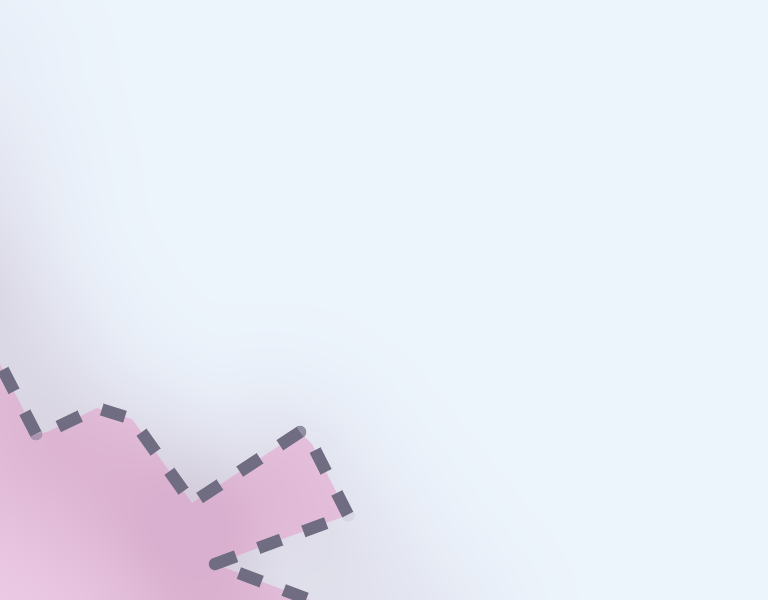
Reproduce this background procedurally as a WebGL 2 fragment shader.

```glsl
#version 300 es
precision highp float;
// A pink paper-like shape with a dashed outline in the lower left corner,
// over a pale blue ground with a soft lilac shadow. The shape is a polygon
// distance field, its dashes follow arc length, the shadow is blurred strokes.

uniform vec2 u_resolution;
out vec4 fragColor;

const int CORNERS = 12;
const vec2 outline[CORNERS] = vec2[CORNERS](
  vec2(-0.06, 0.51), vec2(0.06, 0.2767), vec2(0.0783, 0.28), vec2(0.1617, 0.32),
  vec2(0.22, 0.3017), vec2(0.32, 0.1617), vec2(0.5, 0.28), vec2(0.52, 0.26),
  vec2(0.58, 0.1417), vec2(0.3583, 0.06), vec2(0.6667, -0.0567), vec2(-0.2, -0.167));

// Shadow spine: position and strength
const int KNOTS = 7;
const vec3 spine[KNOTS] = vec3[KNOTS](
  vec3(-0.075, 0.87, 0.2), vec3(-0.075, 0.52, 0.72), vec3(0.083, 0.267, 0.7),
  vec3(0.317, 0.117, 1.0), vec3(0.367, -0.067, 0.8), vec3(0.667, -0.067, 0.35),
  vec3(0.45, 0.167, 0.65));

// Position along segment a-b nearest to p, from 0 to 1
float along(vec2 p, vec2 a, vec2 b) {
  vec2 ab = b - a;
  return clamp(dot(p - a, ab) / dot(ab, ab), 0.0, 1.0);
}

// Soft strokes joined by a smooth maximum
float shadow(vec2 p) {
  float total = 0.0;
  for (int i = 0; i < KNOTS - 1; i++) {
    vec3 nearest = mix(spine[i], spine[i + 1], along(p, spine[i].xy, spine[i + 1].xy));
    float d = distance(p, nearest.xy) / 0.167;
    total += pow(nearest.z * exp(-d * d), 6.0);
  }
  return min(pow(total + 1e-12, 1.0 / 6.0), 1.0);
}

// Signed distances: x to the filled polygon, y to its dashes
vec2 shape(vec2 p) {
  float edge = 1e3, dashes = 1e3, side = 1.0, arc = 0.0;
  for (int i = 0; i < CORNERS; i++) {
    vec2 a = outline[i], b = outline[(i + 1) % CORNERS];
    float t = along(p, a, b), len = distance(a, b);
    float d = distance(p, mix(a, b, t));
    edge = min(edge, d);

    // Dashes repeat along the running length of the outline
    float s = abs(mod(arc + t * len - 0.002 + 0.04, 0.08) - 0.04);
    dashes = min(dashes, max(d - 0.0103, s - 0.0203));
    arc += len;

    // Even-odd crossing test
    if ((a.y > p.y) != (b.y > p.y) &&
        p.x < a.x + (p.y - a.y) * (b.x - a.x) / (b.y - a.y)) side = -side;
  }
  return vec2(side * edge, dashes);
}

void main() {
  vec2 p = gl_FragCoord.xy / u_resolution.y;
  float pixel = 1.0 / u_resolution.y;
  float shade = shadow(p);
  vec2 dist = shape(p);
  vec2 cover = 1.0 - smoothstep(-0.6 * pixel, 0.6 * pixel, dist);

  vec3 ground = mix(vec3(0.926, 0.957, 0.988), vec3(0.83, 0.80, 0.86), shade);
  vec3 pink = mix(vec3(0.925, 0.79, 0.895), vec3(0.85, 0.69, 0.81), shade);
  vec3 color = mix(ground, pink, cover.x);
  color = mix(color, vec3(0.44, 0.425, 0.51), cover.y);
  fragColor = vec4(color, 1.0);
}
```
